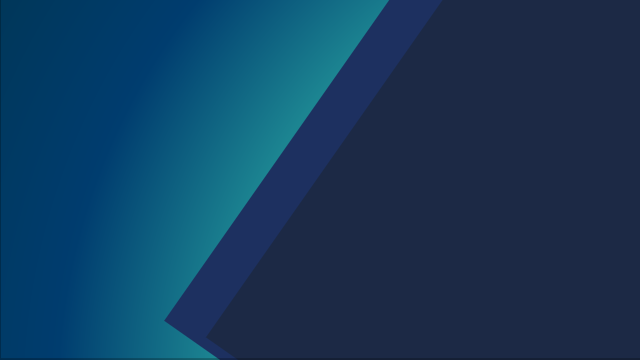
This background is drawn by a WebGL 1 fragment shader. Its source:

```glsl
precision highp float;
// Two slanted navy panels layered over a curved blue-to-teal glow.

uniform vec2 u_resolution;

// Lengths are in canvas heights, origin at the lower left.
const vec2 GLOW_CENTER = vec2(1.928, -0.109);
const float TEAL_RADIUS = 1.340;
const float BLUE_RADIUS = 1.771;
const float DARK_RADIUS = 2.222;

const vec2 BACK_CORNER = vec2(0.456, 0.109);
const vec2 FRONT_CORNER = vec2(0.572, 0.063);
const float PANEL_ANGLE = 0.959;

const vec2 RIM_WIDTH = vec2(0.0025, 0.005);
const float RIM_SHADE = 0.25;

const vec3 TEAL = vec3(0.110, 0.520, 0.570);
const vec3 BLUE = vec3(0.000, 0.238, 0.435);
const vec3 DARK_BLUE = vec3(0.000, 0.215, 0.350);
const vec3 BACK_COLOR = vec3(0.112, 0.188, 0.375);
const vec3 FRONT_COLOR = vec3(0.108, 0.160, 0.270);

// Radial gradient: teal inside, blue band, darker blue outside.
vec3 glowColor(vec2 p) {
    float r = distance(p, GLOW_CENTER);
    float inner = clamp((r - TEAL_RADIUS) / (BLUE_RADIUS - TEAL_RADIUS), 0.0, 1.0);
    float outer = clamp((r - BLUE_RADIUS) / (DARK_RADIUS - BLUE_RADIUS), 0.0, 1.0);
    return mix(mix(TEAL, BLUE, inner), DARK_BLUE, outer);
}

// Smooth coverage of a right-angled panel that extends up and right.
float panelMask(vec2 p, vec2 corner, float pixel) {
    vec2 along = vec2(cos(PANEL_ANGLE), sin(PANEL_ANGLE));
    vec2 across = vec2(along.y, -along.x);
    vec2 q = p - corner;
    float inside = min(dot(q, along), dot(q, across));
    return smoothstep(-0.7 * pixel, 0.7 * pixel, inside);
}

void main() {
    vec2 p = gl_FragCoord.xy / u_resolution.y;
    float pixel = 1.0 / u_resolution.y;

    // Glow, then the panels from back to front
    vec3 color = glowColor(p);
    color = mix(color, BACK_COLOR, panelMask(p, BACK_CORNER, pixel));
    color = mix(color, FRONT_COLOR, panelMask(p, FRONT_CORNER, pixel));

    // Faint dark rim on the left and bottom
    vec2 rim = 1.0 - smoothstep(RIM_WIDTH - 0.5 * pixel, RIM_WIDTH + 0.5 * pixel, p);
    color *= 1.0 - RIM_SHADE * max(rim.x, rim.y);

    gl_FragColor = vec4(color, 1.0);
}
```
